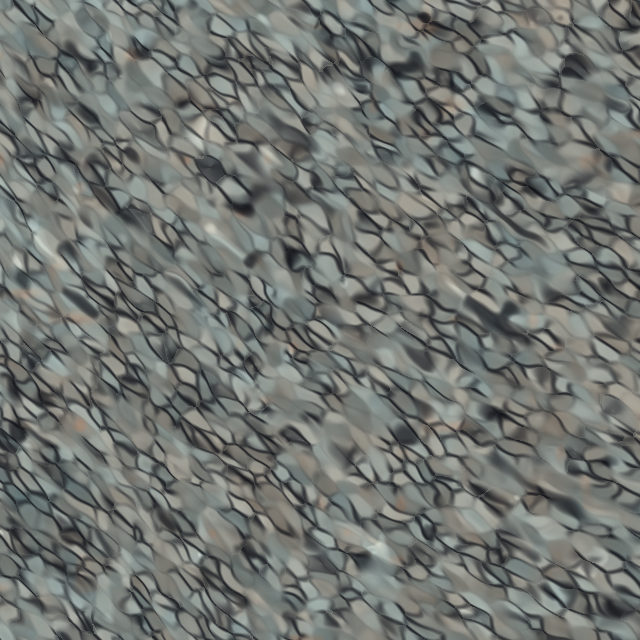
Give the GLSL for this texture, as a Shadertoy shader.

```glsl
// Coarse weathered gravel: slanted, elongated grey grains with soft broken gaps.
#define GRAIN_FREQ vec2(27.0, 53.0)
#define SLANT 0.70
#define BEND 0.2
#define GAP_WIDTH 0.46
#define GAP_DEPTH 0.80
#define CROSS_GAP 0.5
#define GRAIN_TONE 0.56
#define TONE_SPREAD 0.21
#define TINT_SPREAD 0.085
#define HOLE_DEPTH 0.62

const vec3 STONE = vec3(0.975, 1.01, 0.965);
const vec3 WARM = vec3(0.85, -0.2, -0.65);
const vec3 GAP_TINT = vec3(0.025, 0.03, 0.058);

float hash(vec2 p) {
    vec3 q = fract(vec3(p.xyx) * 0.1031);
    q += dot(q, q.yzx + 33.33);
    return fract((q.x + q.y) * q.z);
}

vec2 hash2(vec2 p) {
    return vec2(hash(p + 17.3), hash(p + 71.9));
}

float noise(vec2 p) {
    vec2 i = floor(p), f = fract(p);
    f = f * f * (3.0 - 2.0 * f);
    return mix(mix(hash(i), hash(i + vec2(1, 0)), f.x),
               mix(hash(i + vec2(0, 1)), hash(i + vec2(1, 1)), f.x), f.y);
}

vec2 noise2(vec2 p) {
    return vec2(noise(p), noise(p + 43.7)) - 0.5;
}

// Grain space: x runs along the grains, y across them.
vec2 grainSpace(vec2 uv) {
    vec2 p = uv + 0.03 * noise2(uv * 6.0 + 5.0);
    float c = cos(SLANT), s = sin(SLANT);
    vec2 g = vec2(c * p.x - s * p.y, s * p.x + c * p.y);
    g.y -= BEND * (p.x - 0.5) * (p.x - 0.5);
    g = g * GRAIN_FREQ + 100.0;
    return g + 0.6 * noise2(g * 1.1);
}

// Returns gap distance, gap direction (1 = along the grain), tone and tint.
vec4 grains(vec2 g) {
    vec2 cell = floor(g), toNearest = vec2(9.0), toSecond = vec2(9.0);
    float nearest = 9.0, second = 9.0, total = 0.0;
    vec2 traits = vec2(0.0);
    for (int y = -2; y <= 2; y++)
    for (int x = -2; x <= 2; x++) {
        vec2 id = cell + vec2(x, y);
        vec2 offset = id + hash2(id) - g;
        float d = length(offset);
        if (d < nearest) {
            second = nearest;
            toSecond = toNearest;
            nearest = d;
            toNearest = offset;
        } else if (d < second) {
            second = d;
            toSecond = offset;
        }
        // Soft weights keep neighbouring grains from meeting in hard steps.
        float w = exp(-9.0 * d);
        traits += w * (vec2(hash(id + 131.0), hash(id + 167.0)) - 0.5);
        total += w;
    }
    float along = abs(normalize(toSecond - toNearest).y);
    return vec4(second - nearest, along, traits / total);
}

void mainImage(out vec4 fragColor, in vec2 fragCoord) {
    vec2 uv = fragCoord / iResolution.y;
    vec2 g = grainSpace(uv);
    vec4 grain = grains(g);

    // Gaps break up along their length and are weaker across the grain.
    float strength = smoothstep(0.22, 0.75, noise(g * 0.95 + 31.0));
    strength = mix(0.1, 1.0, strength) * mix(CROSS_GAP, 1.0, grain.y);
    float gap = 1.0 - smoothstep(0.0, GAP_WIDTH, grain.x);
    float shade = gap * strength * GAP_DEPTH;

    // Scattered soft hollows between grains.
    float hollow = smoothstep(0.74, 0.98, noise(g * vec2(0.8, 0.7) + 57.0));
    shade = 1.0 - (1.0 - shade) * (1.0 - HOLE_DEPTH * hollow);

    // Grain brightness: each stone, fine mottling and broad patches.
    float tone = GRAIN_TONE + TONE_SPREAD * grain.z;
    tone += 0.08 * (noise(g * 1.7 + 9.0) - 0.5);
    tone += 0.04 * (noise(uv * 9.0 + 3.0) - 0.5);
    tone += 0.18 * smoothstep(0.88, 1.0, noise(g * 0.7 + 157.0));

    // Warm and cool drift, slightly warmer to the right.
    float tint = TINT_SPREAD * grain.w;
    tint += 0.05 * (noise(uv * 5.0 + 21.0) - 0.5);
    tint += 0.07 * (noise(uv * 32.0 + 77.0) - 0.5);
    tint += 0.03 * (uv.x - 0.5);
    tint += 0.12 * smoothstep(0.84, 1.0, noise(uv * 24.0 + 13.0));

    vec3 color = (STONE * tone + WARM * tint * 0.6) * (1.0 - shade);
    color += GAP_TINT * shade;
    fragColor = vec4(clamp(color, 0.0, 1.0), 1.0);
}
```
